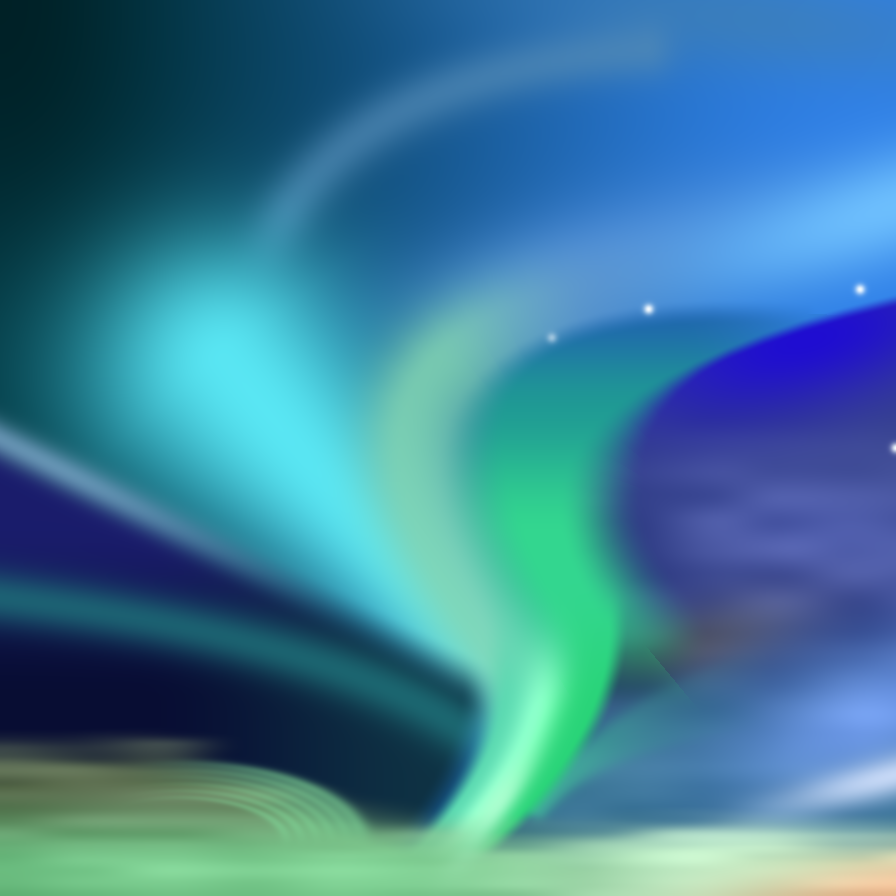
Write a WebGL 2 fragment shader that draws this background.

```glsl
#version 300 es
precision highp float;
// Swirling aurora: a blue sky and cyan glow wrap around a curled green ribbon.
// Bezier curves give signed edges and streaks, tilted Gaussian spots tint
// each region, and value noise adds wisps of cloud and a misty ground.
#define CURVE_STEPS 20
#define WISP .22
#define RINGS 6
#define RAYS 5
#define STAR_SIZE .0055

uniform vec2 u_resolution;
out vec4 fragColor;

float hash(vec2 p) { return fract(sin(dot(p, vec2(127.1, 311.7))) * 43758.5453); }

float noise(vec2 p) {
  vec2 i = floor(p), f = fract(p);
  f *= f * (3. - 2. * f);
  return mix(mix(hash(i), hash(i + vec2(1, 0)), f.x),
             mix(hash(i + vec2(0, 1)), hash(i + 1.), f.x), f.y);
}

float fbm(vec2 p) { return mix(noise(p), noise(p * 2.1), .4); }
float ramp(float a, float b, float x) { float t = clamp((x - a) / (b - a), 0., 1.); return t * t * (3. - 2. * t); }
float soft(float d, float width) { return exp(-d * d / (width * width)); }

// Tilted Gaussian spot: shape is centre and radii, paint is colour and strength
void spot(inout vec3 c, vec2 p, vec4 shape, float tilt, vec4 paint) {
  float co = cos(tilt), si = sin(tilt);
  vec2 q = mat2(co, -si, si, co) * (p - shape.xy) / shape.zw;
  c = mix(c, paint.rgb, paint.a * exp(-dot(q, q)));
}

// Signed distance (positive left of travel) and parameter of a Bezier curve
vec2 curve(vec2 p, vec2 a, vec2 b, vec2 c) {
  vec2 best = vec2(9, 0), u = a;
  for (int i = 1; i <= CURVE_STEPS; i++) {
    float t = float(i) / float(CURVE_STEPS);
    vec2 v = mix(mix(a, b, t), mix(b, c, t), t), e = v - u, w = p - u;
    float h = clamp(dot(w, e) / dot(e, e), 0., 1.), d = length(w - h * e);
    if (d < abs(best.x))
      best = vec2(e.x * w.y < e.y * w.x ? -d : d, t + (h - 1.) / float(CURVE_STEPS));
    u = v;
  }
  return best;
}

vec3 sky(vec2 p) {
  vec3 c = mix(vec3(0, .2, .24), vec3(.18, .5, .91), ramp(0., 1., p.x));
  spot(c, p, vec4(0, 1, .15, .3), 0., vec4(0, .12, .14, .9));
  spot(c, p, vec4(.82, .98, .3, .06), -.1, vec4(.25, .5, .7, .7));
  spot(c, p, vec4(.68, .71, .25, .07), .25, vec4(.33, .57, .86, .8));
  spot(c, p, vec4(1, .77, .25, .06), .3, vec4(.45, .77, 1, .9));
  vec2 arc = curve(p, vec2(.28, .66), vec2(.33, .91), vec2(.72, .945));
  c = mix(c, vec3(.32, .54, .71), .7 * soft(arc.x, .032) * ramp(0., .25, arc.y));
  // Cyan heart and its teal halo
  spot(c, p, vec4(.27, .54, .23, .15), -.3, vec4(.14, .58, .66, .85));
  vec2 beam = curve(p, vec2(.25, .6), vec2(.36, .46), vec2(.58, .22));
  c = mix(c, vec3(.36, .92, .97), .95 * soft(beam.x, mix(.13, .06, beam.y)));
  // Pale veil around the ribbon
  vec2 veil = curve(p, vec2(.85, .7), vec2(.22, .68), vec2(.58, .23));
  vec3 tint = mix(vec3(.38, .6, .8), vec3(.52, .84, .7), ramp(.15, .45, veil.y));
  return mix(c, tint, .85 * soft(veil.x, veil.x > 0. ? .1 : .05) * ramp(0., .25, veil.y));
}

vec3 violetSide(vec2 p) {
  vec3 c = mix(vec3(.17, .4, .52), vec3(.22, .27, .55), ramp(.12, .35, p.y));
  spot(c, p, vec4(.9, .62, .2, .075), .25, vec4(.12, .05, .82, 1));
  spot(c, p, vec4(.92, .41, .17, .06), -.1, vec4(.34, .4, .72, .7));
  spot(c, p, vec4(.77, .28, .12, .04), .25, vec4(.33, .33, .37, .8));
  spot(c, p, vec4(.98, .2, .2, .08), .35, vec4(.45, .62, .95, .9));
  c += WISP * (fbm(p * vec2(6, 16)) - .5) * ramp(.6, .4, p.y);
  // Fan of faint green rays
  for (int i = 0; i < RAYS; i++) {
    float k = float(i) / float(RAYS);
    vec2 ray = curve(p, vec2(.6, .1), vec2(.68, .22 - .06 * k), vec2(.86, .27 - .09 * k));
    c = mix(c, vec3(.25, .68, .6), .45 * soft(ray.x, .011) * (1. - ray.y));
  }
  return c;
}

vec3 darkSide(vec2 p) {
  vec3 c = mix(vec3(.03, .05, .2), vec3(.1, .11, .42), ramp(.22, .42, p.y));
  c = mix(c, vec3(.06, .23, .28), .8 * ramp(.15, .5, p.x));
  vec2 band = curve(p, vec2(-.02, .335), vec2(.38, .29), vec2(.54, .17));
  return mix(c, vec3(.12, .45, .48), .8 * soft(band.x, .03));
}

void main() {
  vec2 p = gl_FragCoord.xy / u_resolution;
  vec3 col = sky(p);

  // Green inside of the curl
  vec2 inner = curve(p, vec2(.9, .65), vec2(.34, .685), vec2(.62, .25));
  vec3 green = mix(vec3(.2, .84, .56), vec3(.12, .6, .58), ramp(.4, .56, p.y));
  green = mix(green, vec3(.12, .4, .68), ramp(.54, .66, p.y));
  float blur = mix(.015, .045, ramp(.3, .8, inner.y));
  col = mix(col, green, ramp(-blur, blur, inner.x) * ramp(.98, .75, p.x));

  // Outer edge of the curl, continued by the stem
  float low = max(.3 - p.y, 0.), bend = max(.25 - p.y, 0.), foot = ramp(.36, .2, p.y);
  float stemRight = .69 - 2.3 * low * low, stemLeft = .55 - 2.4 * bend * bend;
  float across = (p.x - stemLeft) / (stemRight - stemLeft);
  vec2 outer = curve(p, vec2(1.05, .68), vec2(.47, .56), vec2(.72, .28));
  blur = mix(.012, .075, ramp(.25, .65, outer.y));
  float right = mix(ramp(-.3 * blur, blur, outer.x), ramp(-.012, .012, p.x - stemRight), foot);
  vec3 stem = mix(vec3(.34, .84, .68), vec3(.16, .83, .47), ramp(.1, .75, across));
  stem += vec3(.3, .18, .22) * soft(across - .45, .2) * foot;
  col = mix(col, stem, foot * ramp(-.1, .15, across));
  col = mix(col, violetSide(p), right);

  // Dark lower left under a pale slanted rim
  float rim = .51 - .5 * p.x - p.y;
  col = mix(col, darkSide(p), ramp(-.025, .04, rim) * ramp(.015, -.035, p.x - stemLeft));
  col = mix(col, vec3(.5, .68, .8), .75 * soft(rim, .021) * ramp(.42, .05, p.x));

  // Misty ground with nested arcs
  float mist = fbm(p * vec2(5, 34)) - .5;
  vec3 ground = mix(vec3(.36, .43, .31), vec3(.48, .8, .56), ramp(.13, .03, p.y));
  ground = mix(ground, vec3(.8, .95, .82), .8 * ramp(.4, .8, p.x));
  spot(ground, p, vec4(1, 0, .22, .05), .15, vec4(.96, .76, .6, 1));
  float top = mix(.165, .075, ramp(.15, .5, p.x)) + .04 * mist;
  col = mix(col, ground + WISP * mist, ramp(top + .025, top - .04, p.y));
  for (int i = 0; i < RINGS; i++) {
    float k = float(i) / float(RINGS);
    float ring = length((p - vec2(.2, .06)) / vec2(.12 + .1 * k, .05 + .045 * k)) - 1.;
    col = mix(col, vec3(.5, .85, .6), .6 * soft(ring, .06) * ramp(.12, .36, p.x) * ramp(.05, .08, p.y));
  }
  spot(col, p, vec4(1, .135, .13, .022), .25, vec4(.85, .9, 1, .85));
  spot(col, p, vec4(.555, .1, .06, .016), .95, vec4(.72, 1, .84, .8));

  // Stars: position and brightness
  vec3 stars[4] = vec3[4](vec3(.724, .655, 1), vec3(.616, .623, .5), vec3(.96, .677, 1), vec3(1, .5, 1));
  for (int i = 0; i < 4; i++) {
    float d = length(p - stars[i].xy);
    col = mix(col, vec3(.95, .98, 1), stars[i].z * soft(d, STAR_SIZE));
  }
  fragColor = vec4(col, 1);
}
```
